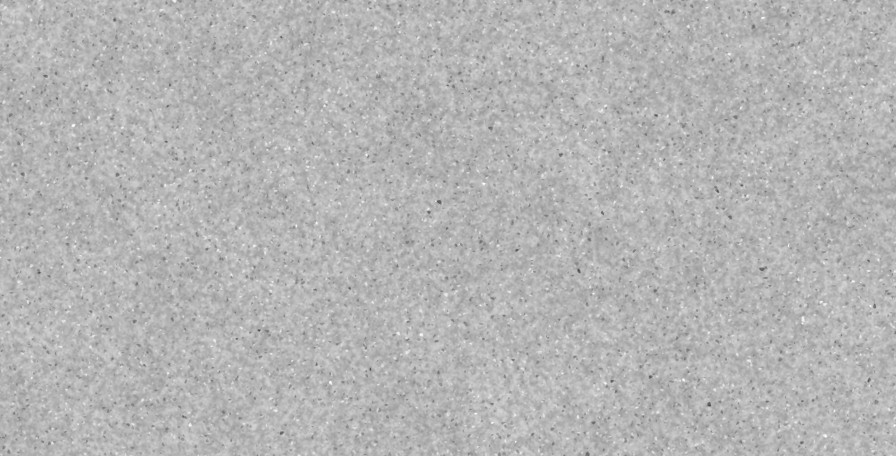
A Shadertoy shader for this texture:

```glsl
// Fine grey granular stone: faint cloudy mottling and sandy grain from value noise,
// strewn with small dark and pale chips. Chips are randomly turned ellipses,
// jittered in square cells; all lengths are fractions of the canvas height.

#define BASE_GREY    0.711
#define CLOUD_FREQ   6.0
#define CLOUD_AMOUNT 0.029
#define GRAIN_FREQ   112.0
#define GRAIN_AMOUNT 0.125
#define DARK_SMALL   0.190
#define DARK_LARGE   0.320
#define PALE_SMALL   0.160
#define PALE_LARGE   0.230

// Integer hash: three random values in 0..1 per cell and seed
vec3 hash3(vec2 cell, float seed) {
    uvec3 v = uvec3(ivec3(vec3(cell, seed)) + 4096);
    v = v * 1664525u + 1013904223u;
    v += v.yzx * v.zxy;
    v ^= v >> 16u;
    v += v.yzx * v.zxy;
    return vec3(v >> 8u) / 16777216.0;
}

// Smooth value noise, centred on zero
float valueNoise(vec2 p, float seed) {
    vec2 cell = floor(p), f = fract(p);
    f = f * f * (3.0 - 2.0 * f);
    float low  = mix(hash3(cell, seed).x, hash3(cell + vec2(1, 0), seed).x, f.x);
    float high = mix(hash3(cell + vec2(0, 1), seed).x, hash3(cell + vec2(1, 1), seed).x, f.x);
    return mix(low, high, f.y) - 0.5;
}

// Octaves turned against each other to hide the lattice
float fractalNoise(vec2 p, int octaves, float gain, float seed) {
    const mat2 turn = mat2(0.8, 0.6, -0.6, 0.8);
    float sum = 0.0, weight = 1.0;
    for (int i = 0; i < octaves; i++) {
        p = turn * p + 7.3;
        sum += weight * valueNoise(p, seed + float(i));
        p *= 2.03;
        weight *= gain;
    }
    return sum;
}

// Strength of scattered chips; radii are given in cells
float chips(vec2 uv, float freq, float density, float rMin, float rMax, float seed) {
    vec2 p = uv * freq, home = floor(p);
    float pixel = freq / iResolution.y;
    float strength = 0.0;
    for (int y = -1; y <= 1; y++)
    for (int x = -1; x <= 1; x++) {
        vec2 cell = home + vec2(x, y);
        vec3 place = hash3(cell, seed);
        if (place.z > density) continue;
        vec3 shape = hash3(cell, seed + 1.0);
        float angle = 6.2832 * shape.x;
        vec2 axis = vec2(cos(angle), sin(angle));
        vec2 d = p - cell - place.xy;
        d = vec2(dot(d, axis), dot(d, vec2(-axis.y, axis.x)));
        d *= vec2(0.82, mix(1.0, 1.5, shape.y));
        // A wavy rim keeps the chips from being perfect ellipses
        float rim = 1.0 + 0.12 * sin(3.0 * atan(d.y, d.x + 1e-5) + angle * 5.0);
        float radius = mix(rMin, rMax, shape.z * shape.z) * rim;
        float cover = clamp((radius - length(d)) / (1.2 * pixel) + 0.5, 0.0, 1.0);
        strength = max(strength, cover * mix(0.4, 1.0, fract(shape.y * 7.0)));
    }
    return strength;
}

void mainImage(out vec4 fragColor, in vec2 fragCoord) {
    vec2 uv = fragCoord / iResolution.y;

    // Ground: broad clouds, then fine sand
    float grey = BASE_GREY;
    grey += CLOUD_AMOUNT * fractalNoise(uv * CLOUD_FREQ, 4, 0.8, 10.0);
    grey += GRAIN_AMOUNT * fractalNoise(uv * GRAIN_FREQ, 2, 0.8, 20.0);

    // Dark chips
    grey -= DARK_SMALL * chips(uv, 70.0, 0.32, 0.13, 0.27, 30.0);
    grey -= DARK_LARGE * chips(uv, 19.0, 0.22, 0.045, 0.09, 40.0);

    // Pale chips
    grey += PALE_SMALL * chips(uv, 66.0, 0.30, 0.12, 0.24, 50.0);
    grey += PALE_LARGE * chips(uv, 24.0, 0.22, 0.05, 0.09, 60.0);

    fragColor = vec4(vec3(clamp(grey, 0.0, 1.0)), 1.0);
}
```
